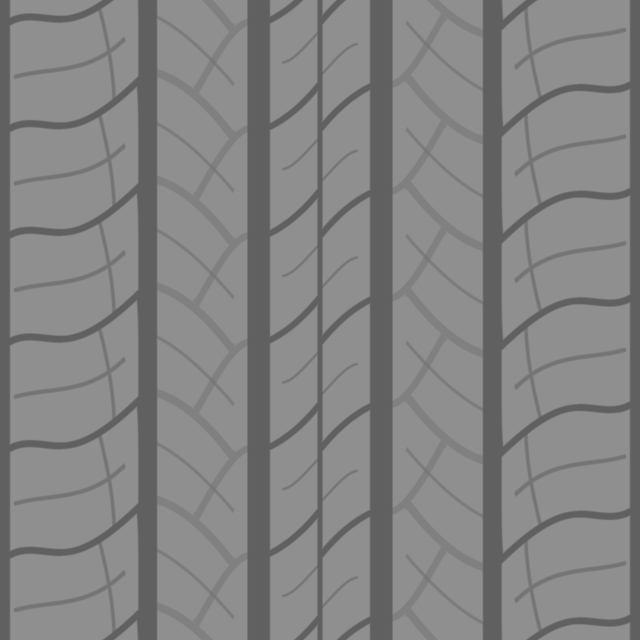
This pattern is drawn by a three.js fragment shader. Its source:

```glsl
// Tyre tread: five ribs between vertical grooves, six repeats of curved cuts down the canvas.
varying vec2 vUv;

// Design units: the canvas is 768 wide and each repeat is 128 tall.
const float CANVAS = 768.0;
const float PITCH = 128.0;
const float SOFTNESS = 1.4;

const vec3 RUBBER = vec3(0.56);
const vec3 SHALLOW = vec3(0.50);
const vec3 SIPE = vec3(0.455);
const vec3 GROOVE = vec3(0.376);

// Cubic Bernstein height: value in x, slope along t in y.
vec2 cubic(vec4 h, float t) {
  float s = 1.0 - t;
  float value = dot(h, vec4(s * s * s, 3.0 * s * s * t, 3.0 * s * t * t, t * t * t));
  float slope = 3.0 * dot(h.yzw - h.xyz, vec3(s * s, 2.0 * s * t, t * t));
  return vec2(value, slope);
}

// Signed distance to a round-ended stroke following a cubic height over a span,
// repeated along the height axis.
float stroke(vec2 p, vec2 span, vec4 heights, float width, float period) {
  float run = span.y - span.x;
  float t = clamp((p.x - span.x) / run, 0.0, 1.0);
  vec2 curve = cubic(heights, t);
  float rise = mod(p.y - curve.x + 0.5 * period, period) - 0.5 * period;
  float across = rise / length(vec2(1.0, curve.y / run));
  float beyond = p.x - clamp(p.x, span.x, span.y);
  return length(vec2(beyond, across)) - 0.5 * width;
}

// Signed distance to a vertical strip.
float strip(float x, float left, float right) {
  return abs(x - 0.5 * (left + right)) - 0.5 * (right - left);
}

float coverage(float d) {
  return 1.0 - smoothstep(-SOFTNESS, SOFTNESS, d);
}

// Wide shallow channels forming the chevrons of the inner rib.
float shallowChannels(vec2 p) {
  float sweep = stroke(p, vec2(186.0, 279.0), vec4(87.0, 96.0, 122.0, 164.0), 9.5, PITCH);
  float branch = stroke(p, vec2(235.0, 299.0), vec4(110.0, 72.7, 31.0, 26.0), 8.0, PITCH);
  return min(sweep, branch);
}

// Narrow cuts in the shoulder, inner and centre ribs.
float sipes(vec2 p) {
  float shoulder = stroke(p, vec2(19.0, 148.0), vec4(92.0, 80.0, 90.0, 48.0), 5.0, PITCH);
  float upright = stroke(vec2(mod(p.y, PITCH), p.x), vec2(12.0, 121.0),
                         vec4(120.0, 129.0, 136.0, 137.0), 4.2, CANVAS);
  float centre = stroke(p, vec2(340.0, 382.0), vec4(75.0, 72.0, 53.0, 39.0), 2.8, PITCH);
  return min(min(shoulder, upright), centre);
}

float innerSipe(vec2 p) {
  return stroke(p, vec2(188.0, 279.0), vec4(20.0, 36.0, 64.0, 100.0), 3.6, PITCH);
}

// Deep cross cuts: the shoulder wave and the centre slash.
float crossCuts(vec2 p) {
  float waveCrest = stroke(p, vec2(12.0, 73.0), vec4(154.0, 143.0, 151.5, 151.0), 8.4, PITCH);
  float waveRise = stroke(p, vec2(73.0, 167.0), vec4(151.0, 151.0, 126.0, 96.0), 8.0, PITCH);
  float slash = stroke(p, vec2(323.0, 382.0), vec4(152.5, 143.0, 127.0, 103.0), 7.5, PITCH);
  return min(min(waveCrest, waveRise), slash);
}

// Straight grooves; the shoulder edge flares just below each wave.
float grooves(vec2 p) {
  float flare = 3.0 * exp(-mod(p.y - 97.0, PITCH) / 16.0);
  float outer = strip(p.x, -CANVAS, 12.0);
  float shoulder = strip(p.x, 166.0 - flare, 188.5);
  float inner = strip(p.x, 297.0, 324.0);
  float middle = strip(p.x, 381.0, 387.0);
  return min(min(outer, shoulder), min(inner, middle));
}

void main() {
  vec2 p = CANVAS * vec2(vUv.x, 1.0 - vUv.y);

  // The right half is the left half turned by 180 degrees.
  if (p.x > 0.5 * CANVAS) p = CANVAS - p;

  vec3 color = RUBBER;
  color = mix(color, SHALLOW, coverage(shallowChannels(p)));
  color = mix(color, SIPE, 0.75 * coverage(innerSipe(p)));
  color = mix(color, SIPE, coverage(sipes(p)));
  color = mix(color, GROOVE, coverage(min(crossCuts(p), grooves(p))));
  gl_FragColor = vec4(color, 1.0);
}
```
